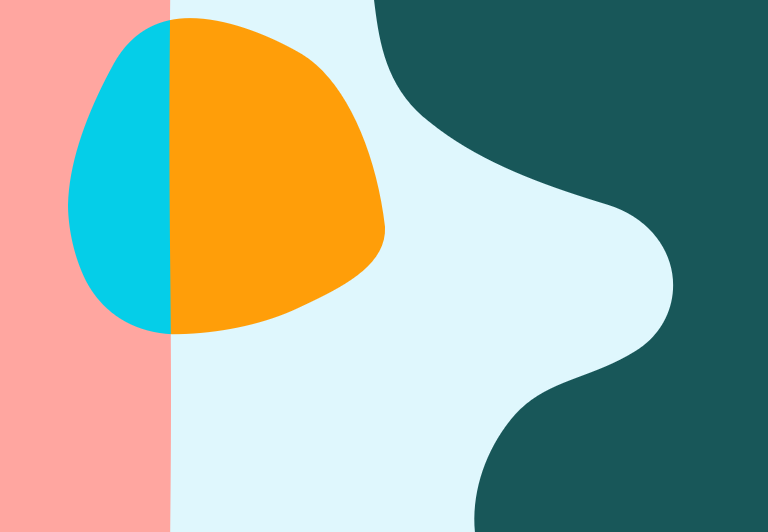
This background is drawn by a WebGL 2 fragment shader. Its source:

```glsl
#version 300 es
precision highp float;
// Flat organic shapes: a pale field with a pink band on the left, a dark
// flowing mass on the right, and a rounded blob that changes colour where it
// crosses the band. Outlines are Bezier paths turned into signed distances.

uniform vec2 u_resolution;
out vec4 fragColor;

// Canvas space: y runs from 0 to 1 upward, x from 0 to CANVAS_WIDTH.
const float CANVAS_WIDTH = 1.449;
const int CURVE_STEPS = 18;

const vec3 PALE_ICE = vec3(0.873, 0.969, 0.992);
const vec3 DEEP_TEAL = vec3(0.094, 0.341, 0.349);
const vec3 SOFT_PINK = vec3(1.0, 0.651, 0.627);
const vec3 ORANGE = vec3(1.0, 0.620, 0.035);
const vec3 CYAN = vec3(0.020, 0.808, 0.910);

const float BAND_EDGE = 0.3211;
const float BAND_SWAY = 0.0015;
const float TAU = 6.28318531;

// Running state of an outline: pen position, squared distance and side.
struct Path {
    vec2 pen;
    float nearest;
    float side;
};

Path moveTo(vec2 start) {
    return Path(start, 1e6, 1.0);
}

// Adds a straight piece; the side flips for each crossing left of p.
void lineTo(inout Path path, vec2 p, vec2 end) {
    vec2 edge = end - path.pen;
    vec2 offset = p - path.pen;
    float along = clamp(dot(offset, edge) / dot(edge, edge), 0.0, 1.0);
    vec2 gap = offset - edge * along;
    path.nearest = min(path.nearest, dot(gap, gap));
    if ((path.pen.y > p.y) != (end.y > p.y)) {
        float crossing = path.pen.x + edge.x * offset.y / edge.y;
        if (crossing < p.x) path.side = -path.side;
    }
    path.pen = end;
}

// Adds a cubic Bezier piece from the pen to the given end.
void curveTo(inout Path path, vec2 p, vec2 c1, vec2 c2, vec2 end) {
    vec2 start = path.pen;
    for (int i = 1; i <= CURVE_STEPS; i++) {
        float t = float(i) / float(CURVE_STEPS);
        float s = 1.0 - t;
        vec2 point = s * s * s * start + 3.0 * s * t * (s * c1 + t * c2) + t * t * t * end;
        lineTo(path, p, point);
    }
}

// Negative inside the outline.
float signedDistance(Path path) {
    return path.side * sqrt(path.nearest);
}

float blobDistance(vec2 p) {
    vec2 top = vec2(0.3585, 0.966);
    Path blob = moveTo(top);
    curveTo(blob, p, vec2(0.434, 0.966), vec2(0.519, 0.928), vec2(0.570, 0.898));
    curveTo(blob, p, vec2(0.651, 0.849), vec2(0.7095, 0.717), vec2(0.7264, 0.5736));
    curveTo(blob, p, vec2(0.730, 0.498), vec2(0.638, 0.4566), vec2(0.562, 0.4208));
    curveTo(blob, p, vec2(0.494, 0.3887), vec2(0.4057, 0.3717), vec2(0.3245, 0.3717));
    curveTo(blob, p, vec2(0.251, 0.3755), vec2(0.1943, 0.4113), vec2(0.1623, 0.4717));
    curveTo(blob, p, vec2(0.1358, 0.5245), vec2(0.1283, 0.581), vec2(0.1283, 0.615));
    curveTo(blob, p, vec2(0.130, 0.698), vec2(0.166, 0.7925), vec2(0.215, 0.881));
    curveTo(blob, p, vec2(0.247, 0.938), vec2(0.296, 0.966), top);
    return signedDistance(blob);
}

// Open path from top to bottom; everything right of it is inside.
float massDistance(vec2 p) {
    Path mass = moveTo(vec2(0.7057, 1.0));
    curveTo(mass, p, vec2(0.715, 0.9245), vec2(0.7264, 0.834), vec2(0.8113, 0.770));
    curveTo(mass, p, vec2(0.9057, 0.694), vec2(1.028, 0.651), vec2(1.147, 0.615));
    curveTo(mass, p, vec2(1.226, 0.5906), vec2(1.270, 0.528), vec2(1.270, 0.464));
    curveTo(mass, p, vec2(1.270, 0.415), vec2(1.245, 0.368), vec2(1.198, 0.3396));
    curveTo(mass, p, vec2(1.113, 0.287), vec2(1.032, 0.287), vec2(0.9717, 0.2208));
    curveTo(mass, p, vec2(0.917, 0.1585), vec2(0.8887, 0.0755), vec2(0.896, 0.0));
    return signedDistance(mass);
}

// Coverage with an edge about one output sample wide.
float coverage(float d) {
    return clamp(0.5 - d * u_resolution.y, 0.0, 1.0);
}

void main() {
    vec2 p = gl_FragCoord.xy / u_resolution * vec2(CANVAS_WIDTH, 1.0);

    // The band edge sways slightly and also splits the blob's colours.
    float band = coverage(p.x - BAND_EDGE - BAND_SWAY * sin(TAU * p.y));
    vec3 color = mix(PALE_ICE, SOFT_PINK, band);
    color = mix(color, DEEP_TEAL, coverage(massDistance(p)));
    color = mix(color, mix(ORANGE, CYAN, band), coverage(blobDistance(p)));

    fragColor = vec4(color, 1.0);
}
```
